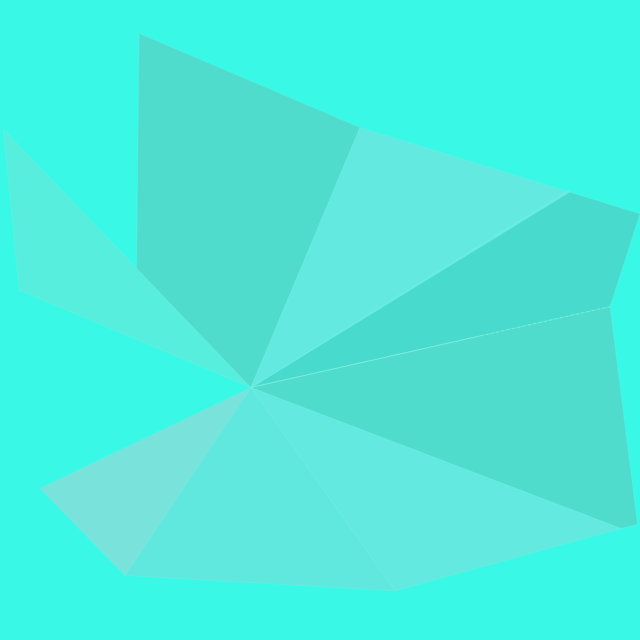
Reproduce this background procedurally as a Shadertoy shader.

```glsl
const vec3 BACKDROP = vec3(0.222, 0.977, 0.902);
const vec3 TEAL = vec3(0.308, 0.863, 0.804);
const vec3 DEEP_TEAL = vec3(0.282, 0.859, 0.802);
const vec3 PALE_AQUA = vec3(0.394, 0.914, 0.878);
const vec3 SOFT_AQUA = vec3(0.380, 0.908, 0.870);
const vec3 GREY_AQUA = vec3(0.470, 0.888, 0.858);
const vec3 MINT = vec3(0.345, 0.933, 0.867);
const vec3 SEAM_LIGHT = vec3(0.52, 0.93, 0.88);

const float SEAM_HALF_WIDTH = 0.0007;
const float OUTLINE_STRENGTH = 0.22;
const float DASH_PERIOD = 0.0085;
const float DASH_START = 0.34;

// Fan centre and rim corners, clockwise from the left
const vec2 HUB = vec2(0.3920, 0.3945);
const vec2 WING_LOW = vec2(0.0299, 0.5469);
const vec2 WING_TIP = vec2(0.0052, 0.7982);
const vec2 WALL_FOOT = vec2(0.2135, 0.5807);
const vec2 PEAK = vec2(0.2174, 0.9479);
const vec2 UPPER_MID = vec2(0.5625, 0.8008);
const vec2 UPPER_RIGHT = vec2(0.8880, 0.7005);
const vec2 RIGHT_TIP = vec2(1.0000, 0.6660);
const vec2 RIGHT_NOTCH = vec2(0.9531, 0.5208);
const vec2 LOWER_RIGHT = vec2(0.9961, 0.1806);
const vec2 RIGHT_FOOT = vec2(0.9700, 0.1743);
const vec2 BOTTOM = vec2(0.6172, 0.0768);
const vec2 LOWER_LEFT = vec2(0.1953, 0.1010);
const vec2 LEFT_TIP = vec2(0.0625, 0.2370);

// Signed distance to a line, positive on the left of a to b
float edge(vec2 p, vec2 a, vec2 b) {
    vec2 along = normalize(b - a);
    vec2 q = p - a;
    return along.x * q.y - along.y * q.x;
}

// Clockwise convex facets that share the hub
float facet(vec2 p, vec2 a, vec2 b) {
    return max(edge(p, a, b), max(edge(p, HUB, a), edge(p, b, HUB)));
}

float facet(vec2 p, vec2 a, vec2 b, vec2 c) {
    float rim = max(edge(p, a, b), edge(p, b, c));
    return max(rim, max(edge(p, HUB, a), edge(p, c, HUB)));
}

float coverage(float d, float px) {
    return clamp(0.5 - d / px, 0.0, 1.0);
}

float hairline(float d, float halfWidth, float px) {
    return coverage(d - halfWidth, px) - coverage(d + halfWidth, px);
}

// Fill a facet, then trace its border with a faint light line
void paint(inout vec3 color, float d, vec3 tint, float px) {
    color = mix(color, tint, coverage(d, px));
    float outline = hairline(abs(d), SEAM_HALF_WIDTH, px);
    color = mix(color, SEAM_LIGHT, OUTLINE_STRENGTH * outline);
}

// Light line from the hub whose half width grows toward the rim
float seam(vec2 p, vec2 rim, float startWidth, float endWidth, float px) {
    vec2 ray = rim - HUB;
    float t = clamp(dot(p - HUB, ray) / dot(ray, ray), 0.0, 1.0);
    float d = length(p - HUB - t * ray);
    return hairline(d, mix(startWidth, endWidth, t), px);
}

void mainImage(out vec4 fragColor, in vec2 fragCoord) {
    vec2 p = fragCoord / iResolution.xy;
    float px = 1.0 / min(iResolution.x, iResolution.y);
    vec3 color = BACKDROP;

    // Facets of the fan
    paint(color, facet(p, WING_LOW, WING_TIP), MINT, px);
    paint(color, facet(p, WALL_FOOT, PEAK, UPPER_MID), TEAL, px);
    paint(color, facet(p, UPPER_MID, UPPER_RIGHT), PALE_AQUA, px);
    paint(color, facet(p, UPPER_RIGHT, RIGHT_TIP, RIGHT_NOTCH), DEEP_TEAL, px);
    paint(color, facet(p, RIGHT_NOTCH, LOWER_RIGHT, RIGHT_FOOT), TEAL, px);
    paint(color, facet(p, RIGHT_FOOT, BOTTOM), PALE_AQUA, px);
    paint(color, facet(p, BOTTOM, LOWER_LEFT), SOFT_AQUA, px);
    paint(color, facet(p, LOWER_LEFT, LEFT_TIP), GREY_AQUA, px);

    // Widening highlight under the upper right facet
    float highlight = seam(p, UPPER_RIGHT, 0.0008, 0.0022, px);
    color = mix(color, PALE_AQUA + 0.02, 0.8 * highlight);

    // Right seam: solid near the hub, dashed farther out
    float reach = dot(p - HUB, normalize(RIGHT_NOTCH - HUB));
    float wave = abs(fract(reach / DASH_PERIOD) - 0.5) * DASH_PERIOD;
    float dash = coverage(wave - 0.3 * DASH_PERIOD, px);
    float solid = 1.0 - smoothstep(DASH_START, DASH_START + 0.05, reach);
    float rightSeam = seam(p, RIGHT_NOTCH, SEAM_HALF_WIDTH, SEAM_HALF_WIDTH, px);
    color = mix(color, SEAM_LIGHT, 0.8 * rightSeam * max(dash, solid));

    fragColor = vec4(color, 1.0);
}
```
